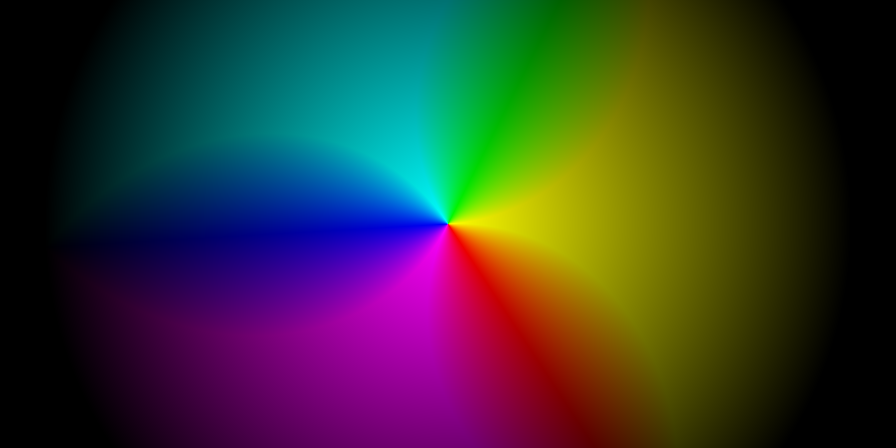
Give the GLSL for this background, as a Shadertoy shader.

```glsl
// A tilted colour wheel whose channels fade to black with radius, forming curved petals.

#define WHEEL_RADIUS 0.90   // in canvas heights
#define WHEEL_TILT 3.3      // degrees, counterclockwise
#define WHEEL_CENTER vec2(0.5, 0.5)

// Directions of full red, green and blue, in sixths of a turn
const vec3 CHANNEL_DIRECTION = vec3(5.0, 1.0, 3.0);

// Each channel is full within one sixth of its direction and gone after two
vec3 hueRamps(float sixths) {
    vec3 separation = abs(mod(sixths - CHANNEL_DIRECTION + 3.0, 6.0) - 3.0);
    return clamp(2.0 - separation, 0.0, 1.0);
}

void mainImage(out vec4 fragColor, in vec2 fragCoord) {
    // Centered coordinates, one unit per canvas height
    vec2 p = (fragCoord - WHEEL_CENTER * iResolution.xy) / iResolution.y;

    // Polar angle in sixths of a turn; the offset avoids atan(0, 0)
    float angle = atan(p.y, p.x + 1e-6);
    float sixths = (degrees(angle) - WHEEL_TILT) / 60.0;

    // The radial fade caps each ramp, which bends the hue borders into arcs
    float fade = max(1.0 - length(p) / WHEEL_RADIUS, 0.0);
    vec3 color = min(hueRamps(sixths), vec3(fade));

    fragColor = vec4(color, 1.0);
}
```
